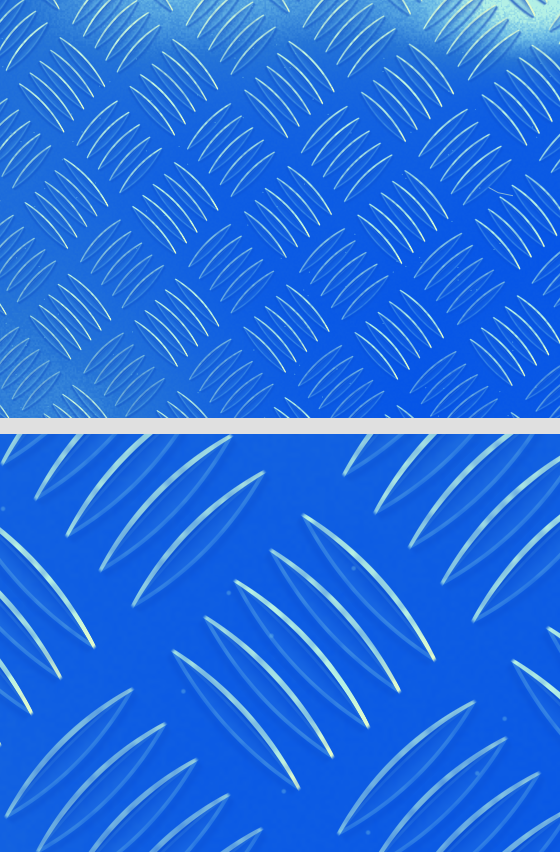
Top: the whole. Bottom: its middle third, enlarged.
Write a Shadertoy shader that draws this texture.

```glsl
// Blue embossed tread plate: groups of five lens ridges in alternating directions, seen at a slight tilt.

// Plate-to-canvas projection: columns are lattice right, lattice down, first group centre
const mat3 PLATE = mat3(0.2612, -0.0177, -0.0146,
                        0.0137, -0.2720,  0.0244,
                        0.1481,  0.7962,  1.0);
const float CELL_SIZE = 0.197;    // one group, in canvas heights

// Ridge sizes, in cells
const float RIDGES = 5.0;
const float SPACING = 0.192;
const float HALF_LENGTH = 0.385;
const float HALF_WIDTH = 0.052;
const float LIT_WIDTH = 0.0115;
const float DIM_WIDTH = 0.008;

const vec3 DEEP = vec3(0.025, 0.335, 0.905);
const vec3 STEEL = vec3(0.15, 0.46, 0.84);
const vec3 SKY = vec3(0.43, 0.74, 0.90);
const vec3 PALE = vec3(0.70, 0.94, 0.90);
const vec3 SHADOW = vec3(0.015, 0.23, 0.73);
const vec3 GLINT = vec3(0.88, 0.98, 0.80);

float hash(vec2 p) {
    vec3 q = fract(p.xyx * 0.1031);
    q += dot(q, q.yzx + 33.33);
    return fract((q.x + q.y) * q.z);
}

float noise(vec2 p) {
    vec2 i = floor(p), f = fract(p);
    f = f * f * (3.0 - 2.0 * f);
    return mix(mix(hash(i), hash(i + vec2(1, 0)), f.x),
               mix(hash(i + vec2(0, 1)), hash(i + vec2(1, 1)), f.x), f.y);
}

float glow(vec2 p, vec2 centre, vec2 size) {
    vec2 d = (p - centre) / size;
    return exp(-dot(d, d));
}

float stroke(float d, float halfWidth, float aa) {
    return 1.0 - smoothstep(halfWidth - aa, halfWidth + aa, abs(d));
}

float segment(vec2 p, vec2 a, vec2 b) {
    vec2 ab = b - a;
    return length(p - a - ab * clamp(dot(p - a, ab) / dot(ab, ab), 0.0, 1.0));
}

// Reflected light over the sheet, 0 = deep blue, 1 = pale
float sheen(vec2 p) {
    float t = 0.01 + 0.88 * glow(p, vec2(1.29, 1.01), vec2(0.24, 0.13));
    t += 0.45 * glow(p, vec2(0.42, 1.04), vec2(0.34, 0.17));
    t += 0.38 * glow(p, vec2(0.95, 1.05), vec2(0.45, 0.18));
    t += 0.20 * glow(p, vec2(0.0, 0.75), vec2(0.38, 0.60));
    t += 0.34 * glow(p, vec2(0.08, 0.0), vec2(0.46, 0.33));
    t += 0.10 * glow(p, vec2(0.7, 0.75), vec2(0.70, 0.25));
    return t + (noise(p * 5.0) - 0.5) * 0.05;
}

vec3 plateColour(float t) {
    vec3 c = mix(DEEP, STEEL, clamp(t / 0.33, 0.0, 1.0));
    c = mix(c, SKY, clamp((t - 0.33) / 0.33, 0.0, 1.0));
    return mix(c, PALE, clamp((t - 0.66) / 0.34, 0.0, 1.0));
}

void mainImage(out vec4 fragColor, in vec2 fragCoord) {
    vec2 p = fragCoord / iResolution.y;
    float aa = 0.7 / (CELL_SIZE * iResolution.y);

    // Sheet colour with grain that shows in the glare
    float t = sheen(p);
    float grain = noise(p * 260.0) - 0.5;
    vec3 col = plateColour(t + grain * (0.03 + 0.32 * t * t));

    // Diagonal cells, turned by a quarter on every other one
    vec3 h = inverse(PLATE) * vec3(p, 1.0);
    vec2 lattice = h.xy / h.z;
    vec2 diagonal = vec2(lattice.x + lattice.y, lattice.x - lattice.y);
    vec2 cell = round(diagonal);
    vec2 local = diagonal - cell;
    bool falling = mod(cell.x + cell.y, 2.0) < 0.5;
    if (!falling) local = vec2(local.y, -local.x);

    // Nearest ridge of the group, with small differences in size and wear
    float last = 0.5 * (RIDGES - 1.0);
    float index = clamp(round(local.y / SPACING), -last, last);
    float vary = hash(cell * 7.0 + index * 3.7 + 50.0);
    float x = local.x / (HALF_LENGTH * (0.97 + 0.06 * vary));
    float y = local.y - index * SPACING;
    float bulge = HALF_WIDTH * (0.92 + 0.16 * vary) * (1.0 - x * x);
    float ends = 1.0 - smoothstep(0.97, 1.03, abs(x));
    float inside = smoothstep(-aa, aa, bulge - abs(y)) * ends;
    float wear = 0.72 + 0.4 * noise(local * 28.0 + cell * 19.0);

    // Shaded hollow, soft outer shadow and the two edges
    float hollow = inside * smoothstep(-HALF_WIDTH, HALF_WIDTH, y);
    float outer = exp(-pow((y + bulge + 0.024) / 0.018, 2.0)) * ends;
    col = mix(col, SHADOW, hollow * (0.28 + 0.40 * t) + outer * (0.12 + 0.5 * t));
    col = mix(col, SKY, inside * (1.0 - hollow) * (0.08 + 0.15 * t));
    float dim = stroke(y + bulge, DIM_WIDTH, aa) * ends;
    col = mix(col, SKY, dim * wear * (falling ? 0.36 : 0.32));
    float inner = stroke(y - bulge * 0.45, DIM_WIDTH * 0.7, aa) * ends;
    col = mix(col, SKY, inner * wear * 0.16);

    float strength = falling ? 0.95 : mix(0.48, 0.95, smoothstep(0.1, 0.9, p.y));
    float tip = falling ? smoothstep(0.45, 1.0, x) : 0.3 * smoothstep(0.5, 1.0, x);
    float lit = stroke(y - bulge, LIT_WIDTH * (1.0 - 0.35 * x * x), aa) * ends;
    lit *= strength * wear * (0.85 + 0.25 * vary);
    col = mix(col, mix(PALE, GLINT, max(tip, t)), clamp(lit + 0.3 * lit * tip, 0.0, 1.0));

    // Scattered dust and one short scratch
    vec2 speck = floor(p * 90.0);
    vec2 offset = fract(p * 90.0) - 0.3 - 0.4 * vec2(hash(speck + 5.0), hash(speck + 9.0));
    float dust = step(0.988, hash(speck)) * (1.0 - smoothstep(0.06, 0.24, length(offset)));
    col = mix(col, SKY, dust * 0.4);
    float scratch = min(segment(p, vec2(1.170, 0.551), vec2(1.192, 0.539)),
                        segment(p, vec2(1.192, 0.539), vec2(1.226, 0.532)));
    col = mix(col, GLINT, 0.6 * stroke(scratch, 0.0011, aa * CELL_SIZE));

    fragColor = vec4(clamp(col, 0.0, 1.0), 1.0);
}
```
